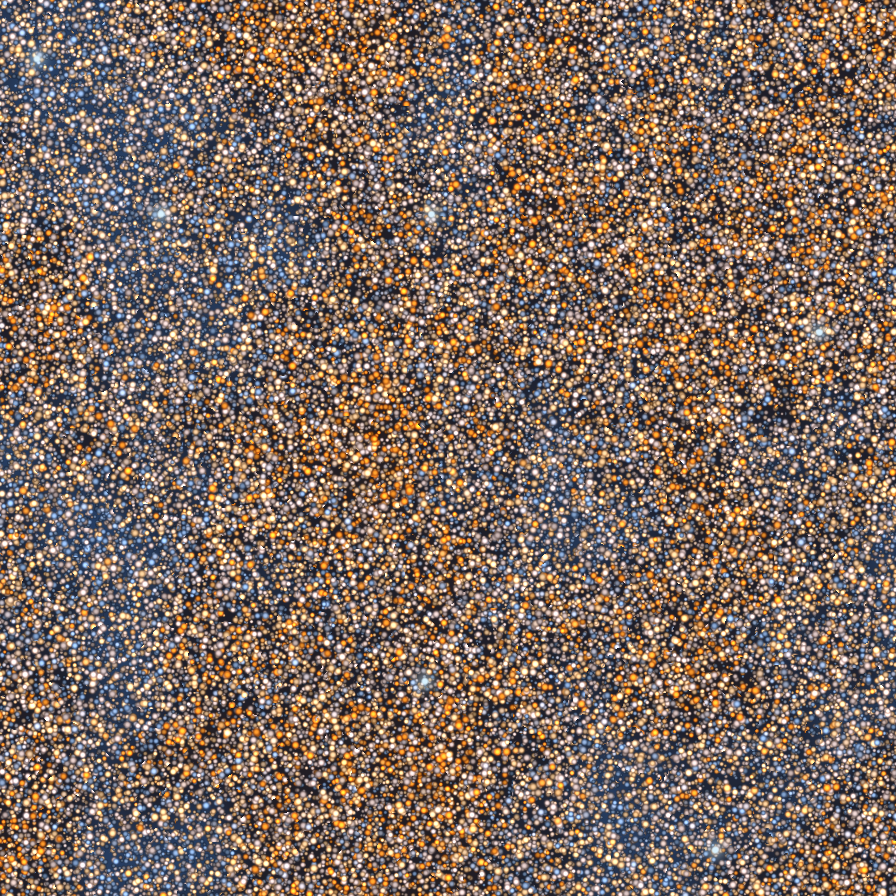
Write a three.js fragment shader that draws this texture.

```glsl
varying vec2 vUv;

const vec3 NIGHT_BLUE = vec3(0.08, 0.12, 0.20);
const vec3 NIGHT_BROWN = vec3(0.16, 0.11, 0.10);
const vec3 HAZE_BLUE = vec3(0.06, 0.12, 0.19);
const vec3 GRAIN_BLUE = vec3(0.46, 0.57, 0.72);
const vec3 GRAIN_MAUVE = vec3(0.79, 0.71, 0.70);
const vec3 GRAIN_CREAM = vec3(0.98, 0.81, 0.61);
const vec3 GRAIN_ORANGE = vec3(0.98, 0.60, 0.17);
const vec3 STAR_WHITE = vec3(0.85, 0.95, 1.0);

vec3 hash3(vec2 p) {
  vec3 q = fract(p.xyx * vec3(0.1031, 0.1030, 0.0973));
  q += dot(q, q.yxz + 33.33);
  return fract((q.xxy + q.yzz) * q.zyx);
}

// Gradient noise, roughly -1 to 1
float cornerSlope(vec2 cell, vec2 offset) {
  float angle = 6.2832 * hash3(cell).x;
  return dot(vec2(cos(angle), sin(angle)), offset);
}

float gradientNoise(vec2 p) {
  vec2 i = floor(p);
  vec2 f = fract(p);
  vec2 u = f * f * f * (f * (f * 6.0 - 15.0) + 10.0);
  vec2 e = vec2(1.0, 0.0);
  float low = mix(cornerSlope(i, f), cornerSlope(i + e, f - e), u.x);
  float high = mix(cornerSlope(i + e.yx, f - e.yx), cornerSlope(i + 1.0, f - 1.0), u.x);
  return 1.5 * mix(low, high, u.y);
}

// Cool to warm grain palette
vec3 grainColor(float pick, float warmth) {
  float t = clamp(pick + 0.25 * warmth, 0.0, 1.0);
  vec3 color = mix(GRAIN_BLUE, GRAIN_MAUVE, smoothstep(0.03, 0.26, t));
  color = mix(color, GRAIN_CREAM, smoothstep(0.42, 0.68, t));
  return mix(color, GRAIN_ORANGE, smoothstep(0.76, 0.93, t));
}

// One layer of soft round grains with dark, saturated rims
vec3 addGrains(vec3 base, vec2 uv, float cells, float density, float radius,
               float gain, float warmth, float seed) {
  vec2 p = uv * cells;
  vec2 home = floor(p);
  for (int y = -1; y <= 1; y++) {
    for (int x = -1; x <= 1; x++) {
      vec2 cell = home + vec2(float(x), float(y));
      vec3 place = hash3(cell + seed);
      vec3 look = hash3(cell + seed + 57.3);
      float size = radius * mix(0.7, 1.3, look.y);
      float d = length(p - cell - place.xy) / size;
      float cover = (1.0 - smoothstep(0.35, 1.0, d)) * step(place.z, density);
      float core = 1.0 - smoothstep(0.1, 0.85, d);
      vec3 color = grainColor(look.x, warmth);
      color = mix(0.6 * color * color, 1.15 * color, core);
      base = mix(base, color * gain * mix(0.7, 1.2, look.z), cover);
    }
  }
  return base;
}

// Rare bright stars with a pale halo
vec3 addStars(vec3 base, vec2 uv, float cells, float density, float seed) {
  vec2 cell = floor(uv * cells);
  vec3 place = hash3(cell + seed);
  float d = length(fract(uv * cells) - mix(vec2(0.25), vec2(0.75), place.xy)) / cells;
  float core = 1.0 - smoothstep(0.002, 0.0065, d);
  float halo = 0.45 * exp(-d * d / 0.00012);
  float glow = max(core, halo) * step(place.z, density);
  return mix(base, STAR_WHITE, glow);
}

void main() {
  // Broad drifts of warm and cool light, and small clumps of grains
  float drift = gradientNoise(vUv * 3.5 + 11.0) + 0.6 * gradientNoise(vUv * 11.0 + 40.0);
  float leftEdge = 1.0 - smoothstep(0.0, 0.35, vUv.x);
  float warmth = clamp(0.8 * drift - 0.4 * leftEdge * vUv.y, -1.0, 1.0);
  float clump = gradientNoise(vUv * 27.0 + 70.0);

  vec3 color = mix(NIGHT_BLUE, NIGHT_BROWN, 0.45 + 0.45 * warmth);
  color += HAZE_BLUE * smoothstep(0.0, 0.8, -warmth);

  color = addGrains(color, vUv, 193.0, 0.92 + 0.2 * clump, 0.64, 0.72, warmth - 0.5, 5.0);
  color = addGrains(color, vUv, 151.0, 0.80 + 0.3 * clump, 0.61, 1.0, warmth, 213.0);
  color = addGrains(color, vUv, 122.0, 0.46 + 0.3 * clump, 0.60, 1.2, warmth + 0.1, 431.0);
  color = addStars(color, vUv, 7.0, 0.16, 19.0);

  gl_FragColor = vec4(clamp(color, 0.0, 1.0), 1.0);
}
```
